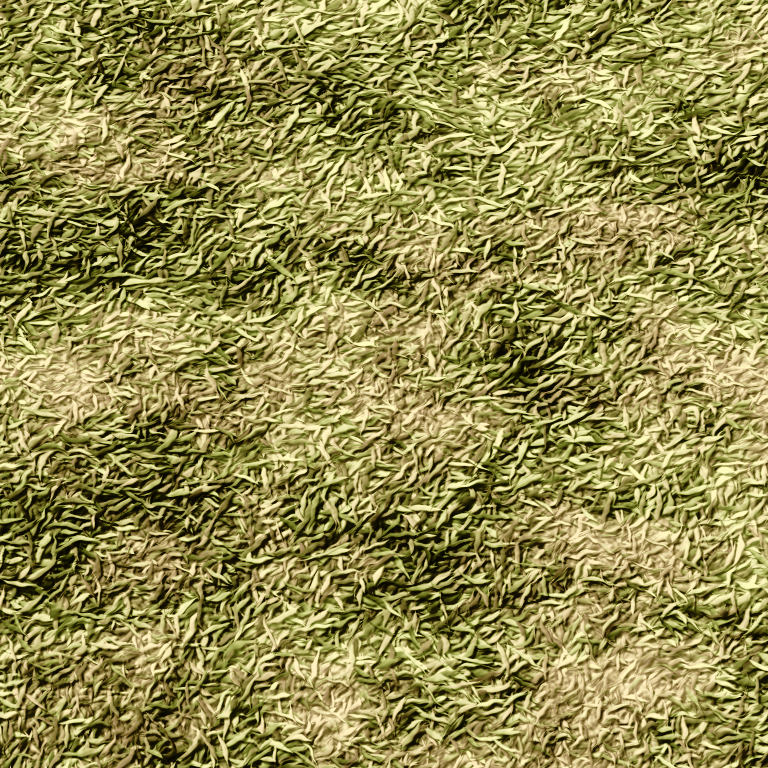
Give the GLSL for this texture, as a Shadertoy shader.

```glsl
// Sunlit, trampled lawn: layers of ragged, bent blades over dry soil.
// Each blade casts a shadow on those below; the layers build up a tone and
// a dryness, which are turned into colour by two ramps, lush and dry.

const int LAYERS = 13;
const float CELL_SMALL = 0.027;          // blade spacing, lowest layer
const float CELL_LARGE = 0.038;          // blade spacing, top layer
const float BLADE_WIDTH = 0.0033;        // half width at the middle
const float LEAN = 0.62;                 // main blade direction, radians
const float SPREAD = 1.7;                // scatter around that direction
const float SOFTNESS = 0.0016;           // edge blur
const float RAGGED = 0.0042;             // distortion of the blade outlines
const float SHADOW_DEPTH = 0.66;
const vec2 SHADOW_OFFSET = vec2(0.0028, -0.0040);
const float FORESHORTEN = 0.22;          // flattening toward the top
const float CONTRAST = 1.22;
const float MID_TONE = 0.49;             // tone that contrast leaves in place
const float BRIGHTEN = 0.035;

const int STOPS = 6;
const float STOP[STOPS] = float[](0.02, 0.14, 0.31, 0.50, 0.68, 0.90);
const vec3 LUSH[STOPS] = vec3[](
    vec3(0.11, 0.11, 0.00), vec3(0.27, 0.28, 0.02), vec3(0.43, 0.46, 0.12),
    vec3(0.61, 0.62, 0.29), vec3(0.74, 0.76, 0.43), vec3(0.89, 0.88, 0.64));
const vec3 DRY[STOPS] = vec3[](
    vec3(0.14, 0.10, 0.01), vec3(0.37, 0.28, 0.08), vec3(0.53, 0.45, 0.20),
    vec3(0.68, 0.57, 0.40), vec3(0.78, 0.69, 0.46), vec3(0.91, 0.84, 0.65));

vec4 hash4(vec2 p) {
    vec4 q = fract(p.xyxy * vec4(0.1031, 0.1030, 0.0973, 0.1099));
    q += dot(q, q.wzxy + 33.33);
    return fract((q.xxyz + q.yzzw) * q.zywx);
}

float gradientDot(vec2 cell, vec2 offset) {
    float a = 6.2832 * hash4(cell + 91.0).x;
    return dot(vec2(cos(a), sin(a)), offset);
}

// Gradient noise, roughly -0.7 to 0.7
float noise(vec2 p) {
    vec2 i = floor(p), f = fract(p);
    vec2 u = f * f * f * (f * (f * 6.0 - 15.0) + 10.0);
    vec2 e = vec2(1.0, 0.0);
    return mix(mix(gradientDot(i, f), gradientDot(i + e.xy, f - e.xy), u.x),
               mix(gradientDot(i + e.yx, f - e.yx), gradientDot(i + e.xx, f - e.xx), u.x), u.y);
}

float fbm(vec2 p) {
    return noise(p) + 0.6 * noise(p * 2.1 + 7.3) + 0.4 * noise(p * 4.3 + 19.1);
}

mat2 turn(float a) {
    float c = cos(a), s = sin(a);
    return mat2(c, -s, s, c);
}

// Coverage of a tapered blade lying along x, bent sideways
float bladeMask(vec2 d, float halfLength, float width, float bend, float blur) {
    float t = d.x / halfLength;
    float edge = abs(d.y - bend * t * t) - width * (1.0 - t * t);
    return smoothstep(blur, -blur, edge);
}

vec3 rampColour(float tone, float dryness) {
    vec3 colour = mix(LUSH[0], DRY[0], dryness);
    for (int i = 1; i < STOPS; i++) {
        float k = clamp((tone - STOP[i - 1]) / (STOP[i] - STOP[i - 1]), 0.0, 1.0);
        colour = mix(colour, mix(LUSH[i], DRY[i], dryness), k);
    }
    colour *= 1.0 - 2.5 * clamp(STOP[0] - tone, 0.0, 0.3);
    return colour + 0.3 * clamp(tone - STOP[STOPS - 1], 0.0, 0.35);
}

void mainImage(out vec4 fragColor, in vec2 fragCoord) {
    vec2 uv = fragCoord / iResolution.y;
    float blur = max(SOFTNESS, 0.75 / iResolution.y);
    vec2 p = vec2(uv.x, uv.y * (1.0 + FORESHORTEN * uv.y));

    // Broad patches: bare ground, light, tufts and lie of the grass
    float dryPatch = smoothstep(-0.35, 0.75, fbm(p * vec2(3.6, 5.0) + 3.7) + 0.5 * (0.48 - uv.y));
    float light = 0.30 * fbm(p * vec2(2.6, 4.4) + 41.0) + 0.10 * (uv.y - 0.5) + 0.14 * (dryPatch - 0.4);
    float tuft = 0.26 * noise(turn(LEAN) * p * vec2(14.0, 26.0) + 23.0);
    float lean = LEAN + 1.1 * noise(p * 6.0 + 12.0);

    // Soil and thatch
    vec2 thatch = turn(LEAN) * p;
    float tone = 0.45 + 0.15 * dryPatch + 0.55 * noise(thatch * vec2(75.0, 150.0))
               + 0.35 * noise(p * 210.0);
    float dryness = 0.35 + 0.6 * dryPatch;

    // Blades, from the lowest layer up
    p += RAGGED * vec2(noise(p * 62.0 + 31.0), noise(p * 62.0 + 77.0));
    for (int layer = 0; layer < LAYERS; layer++) {
        float level = float(layer);
        float cellSize = mix(CELL_SMALL, CELL_LARGE, level / float(LAYERS - 1));
        vec2 grid = p / cellSize + level * vec2(3.37, 5.71);
        vec2 home = floor(grid);
        for (int n = 0; n < 9; n++) {
            vec2 cell = home + vec2(n % 3 - 1, n / 3 - 1);
            vec4 place = hash4(cell + level * 17.0 + 5.0);
            vec4 look = hash4(cell + level * 29.0 + 150.0);

            float halfLength = cellSize * mix(0.25, 0.80, place.w) * mix(1.0, 0.55, dryPatch);
            float width = BLADE_WIDTH * mix(0.5, 1.2, look.x) * mix(1.08, 0.68, dryPatch);
            float bend = (look.y - 0.5) * halfLength * 0.35;
            float scatter = place.z + look.w - 1.0;
            mat2 toBlade = turn(lean + SPREAD * scatter);
            vec2 d = (grid - cell - place.xy) * cellSize;
            vec2 local = toBlade * d;

            float shade = bladeMask(toBlade * (d - SHADOW_OFFSET), halfLength, width, bend, blur * 1.3);
            tone *= 1.0 - SHADOW_DEPTH * shade;

            float mask = bladeMask(local, halfLength, width, bend, blur);
            float side = clamp((local.y - bend * pow(abs(local.x / halfLength), 2.0)) / width, -1.0, 1.0);
            float bladeTone = mix(0.32, 1.08, look.z) + 0.13 * side + 0.10 * local.x / halfLength;
            float bladeDry = clamp(0.8 * dryPatch + 1.2 * look.w - 0.5, 0.0, 1.0);
            tone = mix(tone, bladeTone, mask);
            dryness = mix(dryness, bladeDry, mask);
        }
    }

    // Patch light, fine grain and overall contrast
    tone += light + tuft + 0.18 * noise(thatch * vec2(90.0, 190.0) + 60.0);
    tone = MID_TONE + BRIGHTEN + CONTRAST * (tone - MID_TONE);
    fragColor = vec4(clamp(rampColour(tone, dryness), 0.0, 1.0), 1.0);
}
```
